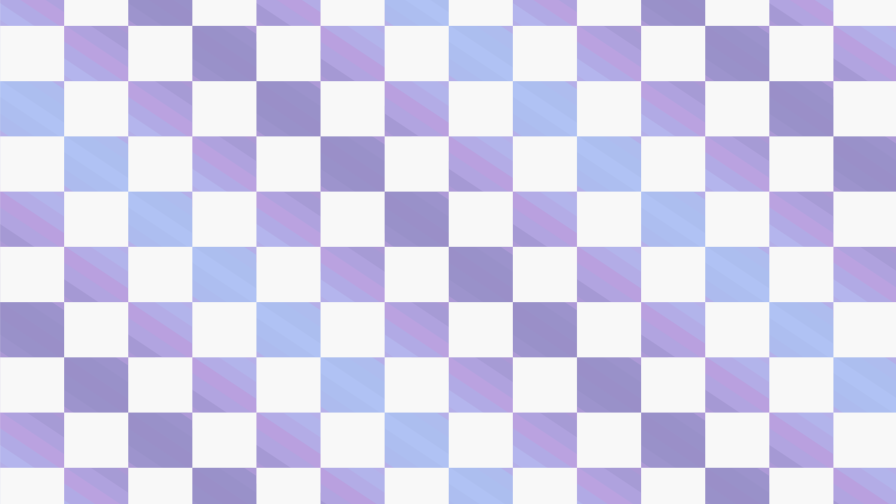
Reproduce this pattern procedurally as a Shadertoy shader.

```glsl
// Lavender and white checkerboard, tinted by banded diagonal gradients.

const vec2  CELL       = vec2(0.1272, 0.1096);  // cell size, in canvas heights
const vec2  ORIGIN     = vec2(0.0, 0.0718);     // a corner of the grid
const float EDGE       = 0.0024;                // softness of the cell edges
const float PERIOD     = 8.0;                   // cells per colour cycle
const float DARK_AT    = 2.0;                   // diagonal with the darkest tone
const float BANDS      = 3.0;                   // gradient steps per cell
const float BAND_SOFT  = 0.12;                  // softness of each step
const vec2  BAND_SLOPE = vec2(0.85, 1.1);       // tilt of the bands in a cell
const float GRAIN      = 0.008;                 // brightness change per band

const vec3 WHITE    = vec3(0.973);
const vec3 BLUE     = vec3(0.68, 0.752, 0.945);
const vec3 LAVENDER = vec3(0.715, 0.655, 0.895);
const vec3 PINK     = vec3(0.73, 0.625, 0.872);
const vec3 DARK     = vec3(0.592, 0.562, 0.78);

const float TAU = 6.28318;

// Signed distance to the cell edges per axis; the sign flips in each cell.
vec2 cellSide(vec2 p) {
    return 2.0 * (abs(fract(0.5 * p - 0.25) - 0.5) - 0.25);
}

// Colour of one flat gradient step.
vec3 bandColor(float band) {
    float tone = cos(TAU * (band / BANDS - DARK_AT) / PERIOD);
    vec3 col = mix(LAVENDER, tone > 0.0 ? DARK : BLUE, abs(tone));

    // Every third step is pinker, most of all between the blue and dark tones.
    float pinkStep = 1.0 - step(0.5, mod(band + 0.25, BANDS));
    float pinkness = 1.0 - tone * tone + 0.2 * max(tone, 0.0);
    col = mix(col, PINK, 0.8 * pinkStep * pinkness);

    // Layered sines vary the steps slightly.
    float phase = TAU * band / (BANDS * PERIOD);
    return col + GRAIN * (sin(7.0 * phase) + 0.5 * sin(11.0 * phase + 1.0));
}

// Stepped gradient along the diagonal, with softened step edges.
vec3 gradient(float diagonal) {
    float s = diagonal * BANDS + 0.5;
    float band = floor(s);
    float blend = smoothstep(1.0 - BAND_SOFT, 1.0, fract(s));
    return mix(bandColor(band), bandColor(band + 1.0), blend);
}

void mainImage(out vec4 fragColor, in vec2 fragCoord) {
    vec2 p = (fragCoord / iResolution.y - ORIGIN) / CELL;

    // Position along the colour cycle: cell diagonal plus tilt inside the cell.
    vec2 cell = floor(p);
    vec2 local = p - cell - 0.5;
    float diagonal = cell.x + cell.y + dot(local, BAND_SLOPE);

    // Smoothed checker mask.
    float halfEdge = 0.5 * max(EDGE, 1.0 / iResolution.y);
    vec2 side = clamp(cellSide(p) * CELL / halfEdge, -1.0, 1.0);
    float tinted = 0.5 + 0.5 * side.x * side.y;

    fragColor = vec4(mix(WHITE, gradient(diagonal), tinted), 1.0);
}
```
